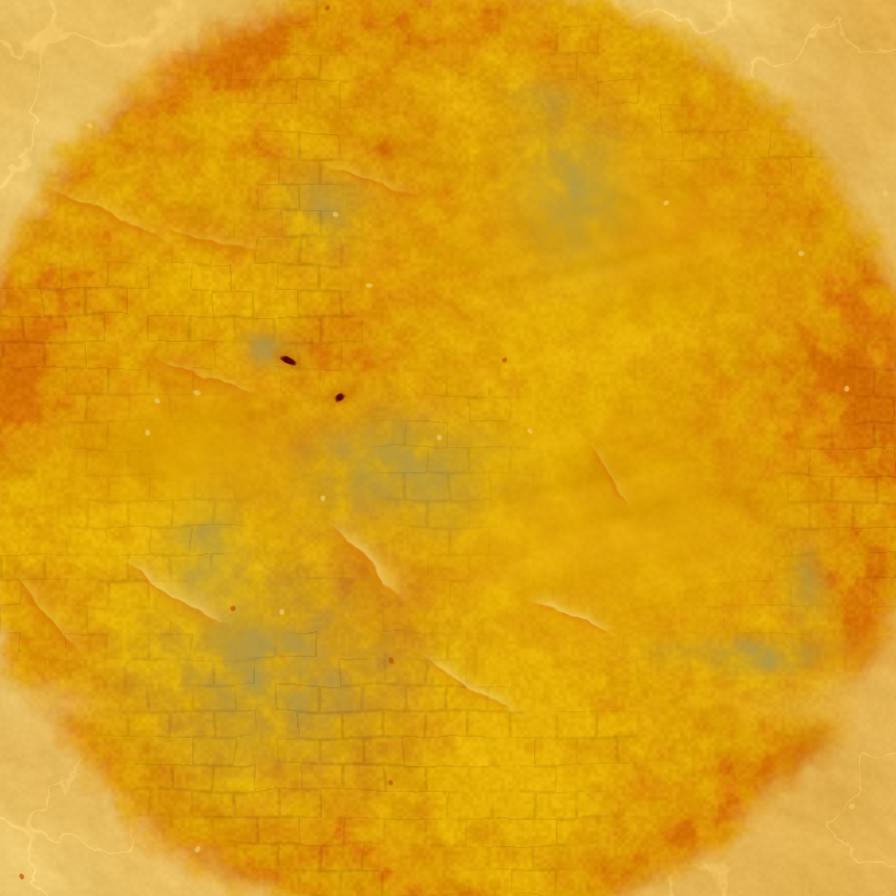
This texture is drawn by a three.js fragment shader. Its source:

```glsl
// Weathered golden disc of paint on cream wax, with grey stains, folds and flecks.
varying vec2 vUv;

const vec3 CREAM  = vec3(0.92, 0.77, 0.42);
const vec3 PEACH  = vec3(0.88, 0.68, 0.29);
const vec3 BRIGHT = vec3(0.90, 0.69, 0.02);
const vec3 GOLD   = vec3(0.87, 0.63, 0.02);
const vec3 ORANGE = vec3(0.86, 0.57, 0.02);
const vec3 DEEP   = vec3(0.83, 0.45, 0.02);
const vec3 RUST   = vec3(0.74, 0.30, 0.02);
const vec3 GREY   = vec3(0.68, 0.60, 0.29);
const vec3 SHINE  = vec3(0.94, 0.80, 0.42);
const vec3 BLOOD  = vec3(0.33, 0.04, 0.01);
const vec2 DISC_CENTER = vec2(0.495, 0.492);
const float DISC_RADIUS = 0.533;
const float EDGE_SOFTNESS = 0.022;
const float RELIEF = 0.30;

float hash(vec2 p) {
  vec3 q = fract(vec3(p.xyx) * 0.1031);
  q += dot(q, q.yzx + 33.33);
  return fract((q.x + q.y) * q.z);
}

float noise(vec2 p) {
  vec2 i = floor(p), f = fract(p);
  f = f * f * (3.0 - 2.0 * f);
  return mix(mix(hash(i), hash(i + vec2(1, 0)), f.x),
             mix(hash(i + vec2(0, 1)), hash(i + vec2(1, 1)), f.x), f.y);
}

float fbm(vec2 p) {
  float sum = 0.0, amp = 0.52;
  for (int i = 0; i < 5; i++) {
    sum += amp * noise(p);
    p = mat2(1.6, 1.2, -1.2, 1.6) * p + 7.3;
    amp *= 0.5;
  }
  return sum;
}

// Soft elliptical blob.
float blob(vec2 p, vec2 center, vec2 radius) {
  vec2 d = (p - center) / radius;
  return exp(-dot(d, d));
}

// Fold from a to b: x is the lit upper lip, y the shadow beneath it.
vec2 fold(vec2 p, vec2 a, vec2 b, float width) {
  vec2 d = b - a;
  float t = dot(p - a, d) / dot(d, d);
  float s = dot(p - a, vec2(-d.y, d.x)) / length(d);
  float taper = smoothstep(0.0, 0.3, t) * (1.0 - smoothstep(0.65, 1.0, t));
  float side = smoothstep(-0.002, 0.002, s);
  return taper * vec2(side * exp(-max(s, 0.0) / width),
                      (1.0 - side) * exp(min(s, 0.0) / (width * 0.8)));
}

// Diagonal relief of the paint surface.
float relief(vec2 p) {
  return fbm(mat2(0.87, 0.5, -0.5, 0.87) * p * vec2(9.0, 13.0));
}

// Faint masonry-like cracks.
float cracks(vec2 p) {
  vec2 g = p * vec2(21.0, 34.0);
  g.x += 0.5 * mod(floor(g.y), 2.0);
  vec2 e = abs(fract(g) - 0.5) / vec2(21.0, 34.0);
  vec2 line = smoothstep(vec2(0.0205, 0.0115), vec2(0.0235, 0.0145), e);
  return max(line.x, line.y) * step(0.4, hash(floor(g)));
}

void main() {
  vec2 uv = vUv;
  float broad = fbm(uv * 5.0 + 3.0);
  float fine = fbm(uv * 42.0);
  float grain = noise(uv * 230.0) - 0.5;
  vec2 warp = vec2(fbm(uv * 16.0 + 11.0), fbm(uv * 16.0 + 47.0)) - 0.5;
  vec2 p = uv + warp * 0.035;
  float lit = relief(uv + 0.004) - relief(uv - 0.004);

  // Cream ground with thin scratches
  vec3 wax = mix(CREAM, PEACH, clamp(uv.x * 0.6 + (broad - 0.5) * 1.6 + 0.05, 0.0, 1.0));
  wax += lit * 0.17 + grain * 0.025;
  float scratch = abs(noise(uv * 9.0 + warp) - 0.5);
  wax += 0.05 * (1.0 - smoothstep(0.0, 0.025, scratch));

  // Golden paint, smoother where it was brushed
  float brushed = min(1.0, blob(p, vec2(0.68, 0.42), vec2(0.20, 0.13))
    + blob(p, vec2(0.69, 0.74), vec2(0.17, 0.11)) + blob(p, vec2(0.22, 0.50), vec2(0.13, 0.07)));
  float r = length(p - DISC_CENTER);
  float rim = smoothstep(0.38, 0.53, r);
  float tone = 0.31 + (broad - 0.5) * 1.3 + (fine - 0.5) * mix(1.1, 0.25, brushed) + rim * 0.24;
  tone += 0.22 * (blob(uv, vec2(0.0, 0.55), vec2(0.15, 0.08)) + blob(uv, vec2(0.98, 0.57), vec2(0.2, 0.14))
    + blob(uv, vec2(0.45, 0.92), vec2(0.25, 0.09))) - 0.2 * blob(uv, vec2(0.42, 0.12), vec2(0.28, 0.12));
  vec3 paint = mix(BRIGHT, GOLD, smoothstep(0.0, 0.36, tone));
  paint = mix(paint, ORANGE, smoothstep(0.34, 0.68, tone));
  paint = mix(paint, DEEP, smoothstep(0.66, 1.0, tone));
  paint += lit * RELIEF * vec3(0.45, 0.55, 0.15) + grain * mix(0.06, 0.015, brushed);
  float streak = noise(mat2(0.97, -0.22, 0.22, 0.97) * uv * vec2(4.0, 65.0)) - 0.5;
  paint += streak * 0.055 * brushed;

  // Grey stains and cracks
  float stain = blob(p, vec2(0.44, 0.475), vec2(0.10, 0.055)) + blob(p, vec2(0.31, 0.25), vec2(0.13, 0.10))
    + 0.8 * blob(p, vec2(0.64, 0.79), vec2(0.055, 0.08)) + 0.7 * blob(p, vec2(0.36, 0.77), vec2(0.05, 0.045))
    + 0.9 * blob(p, vec2(0.30, 0.61), vec2(0.03, 0.025)) + 0.7 * blob(p, vec2(0.23, 0.39), vec2(0.04, 0.05))
    + blob(p, vec2(0.84, 0.268), vec2(0.085, 0.018)) + 0.8 * blob(p, vec2(0.90, 0.35), vec2(0.025, 0.045))
    + 0.7 * blob(p, vec2(0.60, 0.895), vec2(0.035, 0.018));
  paint = mix(paint, GREY, clamp(stain * (0.25 + (fine - 0.22) * 1.4), 0.0, 0.85));
  float worn = smoothstep(0.48, 0.65, fbm(uv * 6.0 + 21.0));
  paint -= cracks(uv + warp * 0.012) * worn * (1.0 - brushed) * vec3(0.07, 0.06, 0.0);

  // Pale flakes and rusty creases
  vec2 flake = fold(p, vec2(0.36, 0.42), vec2(0.46, 0.32), 0.010) + fold(p, vec2(0.13, 0.38), vec2(0.26, 0.30), 0.009)
    + fold(p, vec2(0.58, 0.33), vec2(0.69, 0.285), 0.008) + fold(p, vec2(0.46, 0.28), vec2(0.60, 0.195), 0.006);
  vec2 crease = fold(p, vec2(0.04, 0.80), vec2(0.20, 0.72), 0.009) + fold(p, vec2(0.35, 0.82), vec2(0.48, 0.785), 0.006)
    + fold(p, vec2(0.17, 0.60), vec2(0.29, 0.545), 0.007) + fold(p, vec2(0.0, 0.37), vec2(0.10, 0.26), 0.010)
    + fold(p, vec2(0.66, 0.52), vec2(0.71, 0.42), 0.006) + fold(p, vec2(0.17, 0.75), vec2(0.32, 0.715), 0.006);
  paint = mix(paint, SHINE, clamp(flake.x * 0.85 + crease.x * 0.35, 0.0, 1.0));
  paint = mix(paint, DEEP, clamp(flake.y * 0.5 + crease.y * 0.75, 0.0, 1.0));
  paint = mix(paint, RUST, 0.6 * blob(p, vec2(0.91, 0.135), vec2(0.035, 0.05)));

  // Disc edge, worn away at the lower sides
  float disc = 1.0 - smoothstep(-EDGE_SOFTNESS, EDGE_SOFTNESS, r - DISC_RADIUS + (fine - 0.5) * 0.03);
  disc *= 1.0 - 0.9 * blob(p, vec2(0.98, 0.215), vec2(0.11, 0.025));
  disc *= 1.0 - 0.6 * blob(p, vec2(0.06, 0.215), vec2(0.045, 0.022));
  vec3 color = mix(wax, paint, disc);
  color = mix(color, DEEP, 0.35 * blob(p, vec2(0.95, 0.27), vec2(0.05, 0.025)));

  // Scattered flecks and two dark spots
  vec2 cell = floor(uv * 26.0);
  vec2 spot = vec2(hash(cell + 5.0), hash(cell + 19.0)) * 0.6 + 0.2;
  float fleck = 1.0 - smoothstep(0.04, 0.11, length(fract(uv * 26.0) - spot + warp * 0.5));
  float pick = hash(cell + 71.0);
  color = mix(color, pick > 0.985 ? RUST : SHINE, fleck * 0.7 * step(0.95, pick));
  float drop = min(length(p - vec2(0.324, 0.596)), length(p - vec2(0.379, 0.560)) + 0.002);
  color = mix(color, RUST, 0.5 * exp(-drop * drop * 6000.0));
  color = mix(color, BLOOD, 1.0 - smoothstep(0.004, 0.008, drop));
  gl_FragColor = vec4(clamp(color, 0.0, 1.0), 1.0);
}
```
